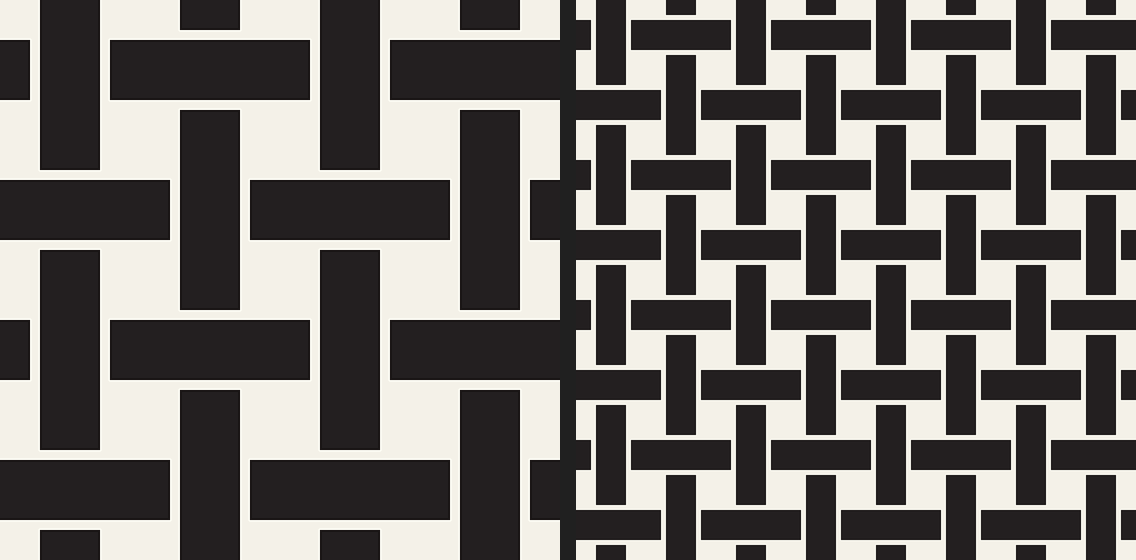
Left, the tile; right, the same tile 2 across and 2 down.
This pattern is drawn by a three.js fragment shader. Its source:

```glsl
// Open basket weave of dark upright and level bars on cream paper.
// Each square repeat holds two bars of either direction, placed on alternate
// quarter points; wrapped box distances give the bars and their crisp rims.

varying vec2 vUv;

const float REPEATS = 2.0;             // repeats across and up
const float HALF_WIDTH = 0.1072;       // of a bar, in repeats
const float HALF_LENGTH = 0.3572;
const float EDGE = 1.0 / 512.0;        // edge softness, in canvas units

const vec3 PAPER = vec3(0.957, 0.945, 0.910);
const vec3 PAPER_RIM = vec3(1.0, 1.0, 0.97);
const vec3 INK = vec3(0.137, 0.122, 0.126);
const vec3 INK_RIM = vec3(0.08, 0.06, 0.06);

// Signed distance to a box centred on the origin
float boxDistance(vec2 p, vec2 halfSize) {
  vec2 d = abs(p) - halfSize;
  return length(max(d, 0.0)) + min(max(d.x, d.y), 0.0);
}

// Offset from a centre, wrapped to the nearest repeat
vec2 wrappedOffset(vec2 p, vec2 centre) {
  return fract(p - centre + 0.5) - 0.5;
}

// Distance to the nearest bar, in repeats
float weaveDistance(vec2 p) {
  vec2 levelBar = vec2(HALF_LENGTH, HALF_WIDTH);
  float nearest = 1.0;
  for (int i = 0; i < 2; i++) {
    float x = 0.25 + 0.5 * float(i);
    nearest = min(nearest, boxDistance(wrappedOffset(p, vec2(x, x)), levelBar));
    nearest = min(nearest, boxDistance(wrappedOffset(p, vec2(x, 1.0 - x)), levelBar.yx));
  }
  return nearest;
}

// Paper and ink, each shifted to its rim colour close to the bar edge
vec3 shadeBar(float edgeDistance) {
  float rim = 1.0 - smoothstep(1.0, 2.0, abs(edgeDistance));
  float coverage = clamp(0.5 - edgeDistance, 0.0, 1.0);
  return mix(mix(PAPER, PAPER_RIM, rim), mix(INK, INK_RIM, rim), coverage);
}

void main() {
  float d = weaveDistance(vUv * REPEATS) / REPEATS;
  gl_FragColor = vec4(shadeBar(d / EDGE), 1.0);
}
```
